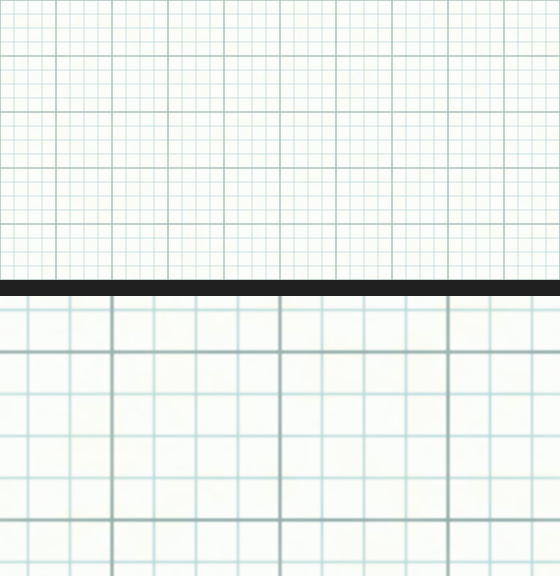
Top, the full canvas; bottom, a detail of the centre.
Write a WebGL 1 fragment shader that draws this pattern.

```glsl
precision highp float;

uniform vec2 u_resolution;

// Layout: heavy squares across and down, fine squares inside each.
const vec2 SQUARES = vec2(10.0, 5.0);
const float DIVISIONS = 4.0;

// Widths are fractions of one heavy square.
const float HEAVY_WIDTH = 0.0150;
const float FINE_WIDTH = 0.0135;
const float INK_BLEED = 0.0195;

const vec3 PAPER = vec3(0.985, 0.992, 0.984);
const vec3 PAPER_WARM = vec3(0.982, 0.990, 0.962);
const vec3 FINE_BLUE = vec3(0.715, 0.845, 0.865);
const vec3 FINE_GREEN = vec3(0.725, 0.845, 0.825);
const vec3 HEAVY_INK = vec3(0.560, 0.635, 0.615);

const float TINT_SCALE = 5.0;
const float INK_SCALE = 3.0;
const float INK_WEAR = 0.16;
const float GRAIN = 0.006;

float hash(vec2 p) {
    return fract(sin(dot(p, vec2(127.1, 311.7))) * 43758.5453);
}

// Value noise that wraps after a whole number of lattice cells.
float wrappedNoise(vec2 p, vec2 period) {
    vec2 i = floor(p);
    vec2 f = fract(p);
    f = f * f * (3.0 - 2.0 * f);
    vec2 a = mod(i, period);
    vec2 b = mod(i + 1.0, period);
    float low = mix(hash(a), hash(vec2(b.x, a.y)), f.x);
    float high = mix(hash(vec2(a.x, b.y)), hash(b), f.x);
    return mix(low, high, f.y);
}

// Distance on each axis to the nearest line of a grid with this spacing.
vec2 gridDistance(vec2 p, float spacing) {
    return abs(fract(p / spacing + 0.5) - 0.5) * spacing;
}

// Share of a box of size blur that a line of this width covers.
vec2 lineCoverage(vec2 dist, float width, float blur) {
    vec2 overlap = 0.5 * (width + blur) - dist;
    return clamp(overlap, 0.0, min(width, blur)) / blur;
}

// Joins the vertical and horizontal lines, a little darker where they cross.
float joinLines(vec2 coverage) {
    return 1.0 - (1.0 - coverage.x) * (1.0 - coverage.y);
}

void main() {
    vec2 p = gl_FragCoord.xy / u_resolution * SQUARES;
    float pixel = max(SQUARES.x / u_resolution.x, SQUARES.y / u_resolution.y);
    float blur = max(pixel, INK_BLEED);

    // Paper with faint warm patches and fine grain
    float tint = wrappedNoise(p * TINT_SCALE, SQUARES * TINT_SCALE);
    float grain = wrappedNoise(p * 16.0, SQUARES * 16.0) - 0.5;
    vec3 color = mix(PAPER, PAPER_WARM, smoothstep(0.52, 0.74, tint));
    color += GRAIN * grain;

    // Uneven ink along the lines
    float ink = wrappedNoise(p * INK_SCALE, SQUARES * INK_SCALE);
    float strength = 1.0 - INK_WEAR * ink;

    // Fine grid
    vec2 fineDist = gridDistance(p, 1.0 / DIVISIONS);
    float fine = joinLines(lineCoverage(fineDist, FINE_WIDTH, blur));
    vec3 fineInk = mix(FINE_BLUE, FINE_GREEN, ink);
    color = mix(color, fineInk, fine * strength);

    // Heavy grid
    vec2 heavyDist = gridDistance(p, 1.0);
    float heavy = joinLines(lineCoverage(heavyDist, HEAVY_WIDTH, blur));
    color = mix(color, HEAVY_INK, heavy * strength);

    gl_FragColor = vec4(color, 1.0);
}
```
